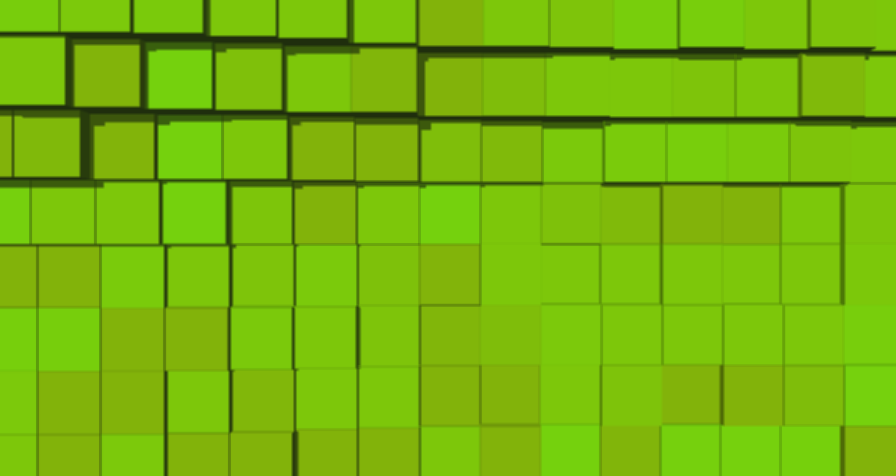
This background is drawn by a WebGL 1 fragment shader. Its source:

```glsl
precision highp float;
// A wall of lime-green square blocks pushed out to uneven depths, seen head-on in perspective.

uniform vec2 u_resolution;

float hash(vec2 p) {
  return fract(sin(dot(p, vec2(127.1, 311.7))) * 4375.85);
}

vec2 cellOf(vec2 p) {
  return floor(p - vec2(0.53, -0.1));
}

// Perspective scale of a block's front face: larger is closer to the viewer.
// Rounding to steps lets some neighbours merge into one flat face.
float levelOf(vec2 cell) {
  float up = smoothstep(0.0, 4.5, cell.y + 0.4);
  float left = 1.0 - smoothstep(-6.0, 2.0, cell.x + 1.0);
  float upperLeft = left * smoothstep(-1.0, 2.0, cell.y);
  float trend = 0.004 + 0.095 * up + 0.05 * left + 0.04 * upperLeft;
  float spread = 0.009 + 0.012 * up + 0.04 * upperLeft;
  float rise = trend + spread * (hash(cell + 3.7) - 0.5);
  return 1.0 + floor(rise / 0.009 + 0.5) * 0.009;
}

// Walk toward the light, which shines from the upper left.
float lightAt(vec2 p, float level) {
  float blocked = 0.0;
  for (int i = 1; i <= 16; i++) {
    float t = float(i);
    float clearance = levelOf(cellOf(p + vec2(-0.018, 0.015) * t)) - level - 0.0052 * t;
    blocked = max(blocked, smoothstep(0.0, 0.005, clearance));
  }
  return 1.0 - blocked;
}

vec3 faceColor(vec2 cell) {
  vec3 olive = vec3(0.51, 0.70, 0.04);
  vec3 lime = vec3(0.49, 0.78, 0.04);
  vec3 bright = vec3(0.46, 0.82, 0.05);
  float tone = hash(cell + 19.3);
  vec3 color = mix(olive, lime, smoothstep(0.15, 0.55, tone));
  return mix(color, bright, smoothstep(0.74, 1.0, tone));
}

vec3 wall(vec2 view) {
  // Descend along the view ray until it enters a block.
  float level = 1.23;
  vec2 cell = cellOf(view / level);
  vec2 previous = cell;
  for (int i = 0; i < 84; i++) {
    cell = cellOf(view / level);
    if (level <= levelOf(cell)) break;
    previous = cell;
    level -= 0.003;
  }
  vec3 color = faceColor(cell);
  vec3 shade = vec3(0.12, 0.18, 0.05);

  // Side walls: dark below and to the right, lighter where they face the light.
  vec2 normal = previous - cell;
  if (normal.y < -0.5) return shade;
  if (normal.x > 0.5) return mix(shade, color, 0.1);
  if (normal.x < -0.5) return color * 0.6;
  if (normal.y > 0.5) return color * 0.85;

  // Front face with its cast shadow and a faint seam.
  level = levelOf(cell);
  vec2 p = view / level;
  vec2 q = abs(p - vec2(0.53, -0.1) - cell - 0.5);
  float seam = smoothstep(0.47, 0.495, max(q.x, q.y));
  float wear = hash(cell + 41.0);
  color *= 1.0 - 0.25 * seam * wear * wear;
  return mix(mix(shade, color, 0.3), color, lightAt(p, level));
}

void main() {
  // Nine samples smooth the block edges and soften the focus a little.
  vec3 color = vec3(0.0);
  for (int j = -1; j <= 1; j++) {
    for (int i = -1; i <= 1; i++) {
      vec2 offset = vec2(float(i), float(j)) * 0.0021;
      vec2 view = (gl_FragCoord.xy - 0.5 * u_resolution) / u_resolution.y + offset;
      color += wall(view / 0.1264) / 9.0;
    }
  }
  gl_FragColor = vec4(color, 1.0);
}
```
